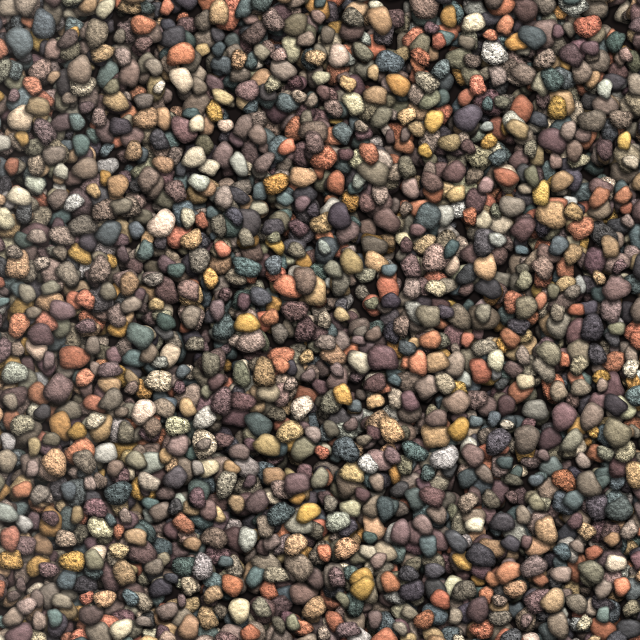
Reproduce this texture procedurally as a three.js fragment shader.

```glsl
// A bed of small mixed river pebbles, seen from above in soft daylight.
// Rotated jittered grids of rounded stones are painted one over another;
// each stone first drops a contact shadow on the stones below it.
varying vec2 vUv;

const float STONES_ACROSS = 26.0;
const int LAYERS = 6;

vec4 hash4(vec3 p) {
  vec4 q = fract(p.xyzx * vec4(0.1031, 0.1030, 0.0973, 0.1099));
  q += dot(q, q.wzxy + 33.33);
  return fract((q.xxyz + q.yzzw) * q.zywx);
}

float noise(vec2 p) {
  vec2 i = floor(p), f = fract(p);
  f = f * f * (3.0 - 2.0 * f);
  float a = hash4(vec3(i, 5.0)).x;
  float b = hash4(vec3(i + vec2(1.0, 0.0), 5.0)).x;
  float c = hash4(vec3(i + vec2(0.0, 1.0), 5.0)).x;
  float d = hash4(vec3(i + 1.0, 5.0)).x;
  return mix(mix(a, b, f.x), mix(c, d, f.x), f.y);
}

float grain(vec2 p) {
  return 0.5 * noise(p) + 0.3 * noise(p * 2.1 + 7.0) + 0.2 * noise(p * 4.3 + 19.0);
}

mat2 rotation(float angle) {
  float c = cos(angle), s = sin(angle);
  return mat2(c, s, -s, c);
}

// Mineral mix: many greys and mauves, fewer warm and pale stones
vec3 mineralColour(float pick) {
  if (pick < 0.15) return vec3(0.47, 0.38, 0.37);  // mauve
  if (pick < 0.27) return vec3(0.40, 0.44, 0.43);  // blue green slate
  if (pick < 0.36) return vec3(0.34, 0.32, 0.33);  // dark basalt
  if (pick < 0.52) return vec3(0.54, 0.50, 0.43);  // olive grey
  if (pick < 0.66) return vec3(0.60, 0.52, 0.47);  // pinkish grey
  if (pick < 0.76) return vec3(0.76, 0.63, 0.48);  // tan
  if (pick < 0.84) return vec3(0.77, 0.51, 0.40);  // salmon
  if (pick < 0.88) return vec3(0.82, 0.64, 0.38);  // ochre
  if (pick < 0.95) return vec3(0.87, 0.80, 0.68);  // cream
  return vec3(0.74, 0.72, 0.67);                   // milky quartz
}

// Rounded, slightly lopsided outline: 0 at the centre, 1 on the rim
float outline(vec2 q, vec4 form) {
  float t = atan(q.y, q.x + 0.0001);
  float wobble = 1.0 + 0.07 * sin(2.0 * t + 6.28 * form.x)
    + 0.07 * sin(3.0 * t + 6.28 * form.y) + 0.03 * sin(5.0 * t + 6.28 * form.z);
  float power = mix(2.0, 3.1, form.w);
  vec2 a = pow(abs(q) + 0.0001, vec2(power));
  return pow(a.x + a.y, 1.0 / power) * wobble;
}

vec3 stoneSurface(vec2 v, vec2 slope, float rim, vec4 form, vec4 look) {
  // Mineral colour with a personal tint and mottling
  vec3 colour = mineralColour(look.x);
  colour *= mix(0.82, 1.16, look.y);
  colour *= 1.0 + 0.07 * (form.xyz - 0.5);
  float rough = look.z * look.z;
  vec2 p = v * 8.0 + look.zw * 90.0;
  float g = grain(p);
  colour *= 1.0 + (0.3 + 0.5 * rough) * (g - 0.5);
  float pits = smoothstep(0.62, 0.8, noise(p * 1.7 + 31.0));
  colour *= 1.0 - 0.35 * rough * pits;

  // Domed body lit from above, with fine relief
  float relief = g - grain(p + vec2(0.15, 0.4));
  vec3 normal = normalize(vec3(slope * pow(rim, 1.4), 0.62));
  float diffuse = max(dot(normal, normalize(vec3(0.2, 0.55, 0.8))), 0.0);
  float shade = 0.4 + 0.82 * diffuse + (0.3 + 0.6 * rough) * relief;
  shade *= 1.0 - 0.3 * smoothstep(0.72, 1.0, rim);
  float gloss = pow(diffuse, 14.0) * (1.0 - rough) * 0.07;
  return colour * shade + gloss;
}

vec3 pebbleBed(vec2 uv) {
  vec3 colour = vec3(0.11, 0.09, 0.085);
  for (int layer = 0; layer < LAYERS; layer++) {
    float level = float(layer);
    mat2 turn = rotation(level * 1.13 + 0.3);
    vec2 grid = turn * (uv * STONES_ACROSS) + level * vec2(13.37, 7.71) + 60.0;
    for (int j = -1; j <= 1; j++) {
      for (int i = -1; i <= 1; i++) {
        vec2 cell = floor(grid) + vec2(float(i), float(j));
        vec4 place = hash4(vec3(cell, level + 1.0));
        vec4 form = hash4(vec3(cell, level + 21.0));
        vec4 look = hash4(vec3(cell, level + 47.0));
        if (look.w > 0.78) continue;

        // Stone frame: offset on the canvas, then along its own axes
        vec2 v = (grid - cell - 0.5 - 0.5 * (place.xy - 0.5)) * turn;
        float size = mix(0.29, 0.59, place.z);
        vec2 axes = size * vec2(1.0, mix(0.6, 0.95, form.x));
        mat2 spin = rotation(6.28 * place.w);
        vec2 q = spin * v / axes;
        float rim = outline(q, form);
        float shadowRim = outline(spin * (v + vec2(0.02, 0.07)) / axes, form);

        colour *= 1.0 - 0.6 * smoothstep(1.3, 0.88, shadowRim);
        float cover = smoothstep(-0.03, 0.03, (1.0 - rim) * axes.y);
        if (cover > 0.0) {
          vec3 stone = stoneSurface(v, q * spin, min(rim, 1.0), form, look);
          colour = mix(colour, stone * mix(0.72, 1.04, level / 5.0), cover);
        }
      }
    }
  }
  return colour;
}

void main() {
  vec3 colour = pebbleBed(vUv);
  // Faint haze from the left edge
  colour = mix(colour, vec3(0.62, 0.58, 0.56), 0.14 * smoothstep(0.3, 0.0, vUv.x));
  gl_FragColor = vec4(clamp(colour, 0.0, 1.0), 1.0);
}
```
